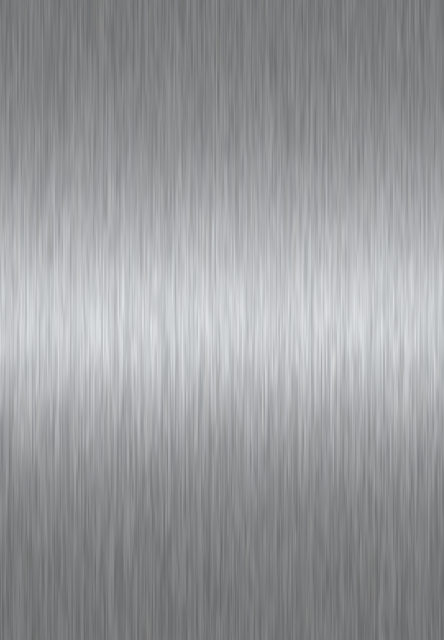
Write a Shadertoy shader that draws this texture.

```glsl
// Brushed steel lit by one soft horizontal band of light.
// A lopsided bell curve sets the sheen; long hairlines and shorter scratches,
// each column of noise shifted at random, form the vertical brush marks.

const float BAND_HEIGHT = 0.495;
const vec3 SHADOW_STEEL = vec3(0.456, 0.459, 0.464);
const vec3 BRIGHT_STEEL = vec3(0.797, 0.809, 0.819);

float hash(vec2 p) {
    vec3 q = fract(vec3(p.xyx) * 0.1031);
    q += dot(q, q.yzx + 33.33);
    return fract((q.x + q.y) * q.z);
}

// Smooth random brightness along a single brushed column.
float columnNoise(float column, float y, float seed) {
    float t = y + 17.0 * hash(vec2(column, seed));
    float cell = floor(t);
    float blend = smoothstep(0.0, 1.0, fract(t));
    float a = hash(vec2(column + seed * 713.0, cell + 3.0));
    float b = hash(vec2(column + seed * 713.0, cell + 4.0));
    return mix(a, b, blend) - 0.5;
}

// Crisp neighbouring columns; density is cells per unit.
float streaks(vec2 p, vec2 density, float seed) {
    float x = p.x * density.x;
    float column = floor(x);
    float blend = smoothstep(0.25, 0.75, fract(x));
    float left = columnNoise(column, p.y * density.y, seed);
    float right = columnNoise(column + 1.0, p.y * density.y, seed);
    return mix(left, right, blend);
}

// Long hairlines dominate; shorter scratches and faint drifts break them up.
float brushGrain(vec2 p) {
    float hairlines = streaks(p, vec2(470.0, 8.0), 1.0);
    float scratches = streaks(p, vec2(390.0, 24.0), 2.0);
    float strands = streaks(p, vec2(210.0, 9.0), 3.0);
    float drifts = streaks(p, vec2(70.0, 3.0), 4.0);
    return 0.46 * hairlines + 0.42 * scratches + 0.17 * strands + 0.06 * drifts;
}

// The light fades more slowly above the band than below it.
float sheen(float y) {
    float d = y - BAND_HEIGHT;
    float spread = d > 0.0 ? 0.255 : 0.212;
    return exp(-pow(abs(d) / spread, 1.65));
}

void mainImage(out vec4 fragColor, in vec2 fragCoord) {
    vec2 p = fragCoord / iResolution.y;
    vec2 uv = fragCoord / iResolution.xy;
    float grain = brushGrain(p);

    // Brush marks slightly bend the height of the light.
    float light = sheen(uv.y + 0.015 * grain);
    vec3 color = mix(SHADOW_STEEL, BRIGHT_STEEL, light);
    color += grain * mix(0.14, 0.215, light);

    // Slight lift at the top and a faint fall-off at the sides.
    color += 0.008 * smoothstep(0.7, 0.95, uv.y);
    color -= 0.012 * pow(abs(2.0 * uv.x - 1.0), 6.0);

    // Faint cool and warm tints between scratches.
    float tint = streaks(p, vec2(230.0, 9.0), 11.0);
    color += tint * vec3(-0.006, 0.0, 0.006);
    fragColor = vec4(clamp(color, 0.0, 1.0), 1.0);
}
```
